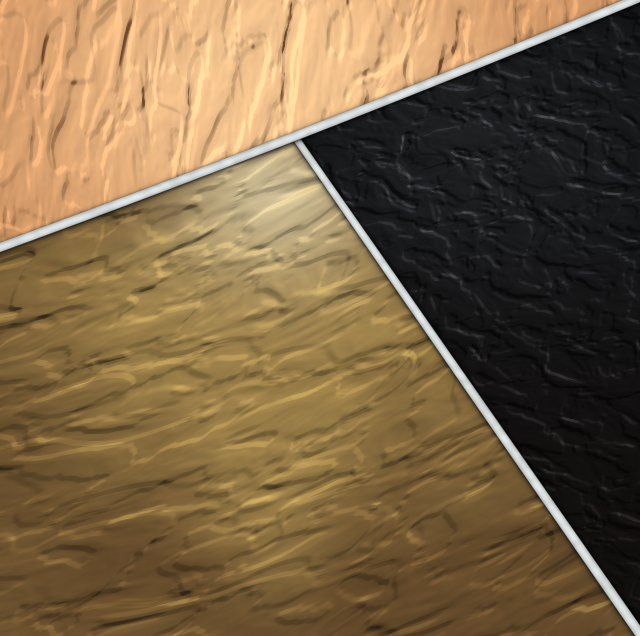
Give the GLSL for this texture, as a WebGL 2 fragment shader.

```glsl
#version 300 es
precision highp float;
uniform vec2 u_resolution;
out vec4 outColor;

// Layout, in canvas units
const vec2 BAR_LEFT = vec2(0.0, 0.611);
const vec2 BAR_RIGHT = vec2(1.0, 1.004);
const float BAR_BOW = 0.006;
const float BAR_HALF = 0.0070;
const vec2 ROD_TOP = vec2(0.462, 0.783);
const vec2 ROD_FOOT = vec2(0.998, 0.006);
const float ROD_HALF_TOP = 0.0056;
const float ROD_HALF_FOOT = 0.0078;

// Relief: frequency along and across the strokes, and their slant
const vec2 COPPER_FREQ = vec2(15.0, 43.0);
const vec2 GOLD_FREQ = vec2(12.0, 40.0);
const vec2 BLACK_FREQ = vec2(34.0, 54.0);
const float COPPER_SLANT = 1.42;
const float GOLD_SLANT = 0.22;
const float BLACK_SLANT = -0.25;
const float RELIEF_STEP = 0.13;

// Colours
const vec3 COPPER_DEEP = vec3(0.79, 0.55, 0.36);
const vec3 COPPER_LIGHT = vec3(0.96, 0.77, 0.56);
const vec3 GOLD_BROWN = vec3(0.39, 0.29, 0.165);
const vec3 GOLD_MID = vec3(0.60, 0.49, 0.28);
const vec3 GOLD_PALE = vec3(0.86, 0.80, 0.64);
const vec3 GOLD_GLINT = vec3(0.88, 0.75, 0.40);
const vec3 BLACK_COOL = vec3(0.085, 0.088, 0.095);
const vec3 BLACK_WARM = vec3(0.085, 0.070, 0.068);
const vec3 BLACK_GLINT = vec3(0.50, 0.51, 0.53);
const vec3 SILVER = vec3(0.85, 0.87, 0.87);

float hash(vec2 cell) {
  uvec2 k = uvec2(ivec2(cell) + 4096);
  uint h = k.x * 1597u ^ k.y * 51749u;
  h = (h ^ (h >> 15)) * 73471u;
  h = (h ^ (h >> 13)) * 92821u;
  return float((h ^ (h >> 16)) & 65535u) / 65535.0;
}

float noise(vec2 p) {
  vec2 i = floor(p), f = fract(p);
  f = f * f * (3.0 - 2.0 * f);
  return mix(mix(hash(i), hash(i + vec2(1, 0)), f.x),
             mix(hash(i + vec2(0, 1)), hash(i + vec2(1, 1)), f.x), f.y);
}

float fbm(vec2 p) {
  float sum = 0.0, amp = 0.53;
  for (int i = 0; i < 4; i++) {
    sum += amp * noise(p);
    p = mat2(1.6, 1.2, -1.2, 1.6) * p + 7.3;
    amp *= 0.46;
  }
  return sum;
}

// Trowelled height: soft waves with torn plateau edges
float relief(vec2 q) {
  vec2 warped = q + 1.1 * vec2(noise(q * 0.6 + 31.0), noise(q * 0.6 + 57.0));
  float h = fbm(warped);
  float flake = noise(warped * 0.75 + 19.0) + 0.3 * (h - 0.5);
  return h + 0.3 * smoothstep(0.47, 0.54, h) + 0.3 * smoothstep(0.60, 0.67, flake);
}

vec2 strokeSpace(vec2 p, float slant, vec2 freq) {
  float c = cos(slant), s = sin(slant);
  return vec2(c * p.x + s * p.y, c * p.y - s * p.x) * freq;
}

// Slope across the strokes, positive where light strikes
float slope(vec2 q) {
  vec2 e = vec2(0.4, 1.0) * RELIEF_STEP;
  return (relief(q + e) - relief(q - e)) / (2.0 * RELIEF_STEP);
}

float glow(vec2 p, vec2 centre, vec2 size) {
  vec2 d = (p - centre) / size;
  return exp(-dot(d, d));
}

vec3 copper(vec2 p) {
  float s = slope(strokeSpace(p, COPPER_SLANT, COPPER_FREQ));
  float light = glow(p, vec2(0.43, 0.87), vec2(0.32, 0.28)) + 0.25 * fbm(p * 7.0);
  vec3 col = mix(COPPER_DEEP, COPPER_LIGHT, clamp(light, 0.0, 1.0));
  col *= 1.0 + 0.09 * clamp(s, -1.5, 1.6);
  return mix(col, col * vec3(0.48, 0.38, 0.32), smoothstep(1.3, 3.6, -s));
}

vec3 gold(vec2 p) {
  float s = slope(strokeSpace(p, GOLD_SLANT + 0.16 * p.x, GOLD_FREQ) + 70.0);
  float patches = fbm(p * vec2(5.0, 9.0) + 3.0) - 0.5;
  float sheen = glow(p, vec2(0.40, 0.45), vec2(0.34, 0.27)) + 0.45 * glow(p, vec2(0.43, 0.22), vec2(0.10, 0.18));
  float mid = clamp(sheen + 0.8 * patches + 0.18 * smoothstep(0.1, 0.6, p.y), 0.0, 1.0);
  vec3 col = mix(GOLD_BROWN, GOLD_MID, mid);
  col = mix(col, GOLD_PALE, 0.85 * glow(p, vec2(0.43, 0.70), vec2(0.17, 0.14)));
  col *= 1.0 + 0.13 * clamp(s, -1.8, 1.5);
  col = mix(col, GOLD_GLINT, smoothstep(1.2, 3.6, s) * (0.35 + 0.4 * mid));
  return mix(col, col * 0.42, smoothstep(1.5, 4.0, -s));
}

vec3 blackPaint(vec2 p) {
  float s = slope(strokeSpace(p, BLACK_SLANT, BLACK_FREQ) + 150.0);
  float haze = glow(p, vec2(0.74, 0.77), vec2(0.30, 0.25));
  vec3 col = mix(BLACK_WARM, BLACK_COOL, smoothstep(0.15, 0.7, p.y)) * (0.8 + 0.55 * haze);
  col *= 1.0 + 0.28 * clamp(s, -2.0, 1.6);
  return mix(col, BLACK_GLINT, smoothstep(0.8, 4.2, s) * (0.28 + 0.32 * haze));
}

// Brushed metal with darker rims
vec3 metal(float across, vec2 p) {
  float brushed = 0.10 * (noise(p * vec2(70.0, 90.0)) - 0.5);
  return SILVER * (1.02 + brushed - 0.24 * across * across);
}

void main() {
  vec2 p = gl_FragCoord.xy / u_resolution;
  float aa = 0.8 / min(u_resolution.x, u_resolution.y);

  // Signed distances: above the bar, right of the rod
  vec2 barDir = normalize(BAR_RIGHT - BAR_LEFT);
  vec2 rodDir = normalize(ROD_FOOT - ROD_TOP);
  vec2 fromBar = p - BAR_LEFT, fromRod = p - ROD_TOP;
  float bar = barDir.x * fromBar.y - barDir.y * fromBar.x + BAR_BOW * 4.0 * p.x * (1.0 - p.x);
  float rod = rodDir.x * fromRod.y - rodDir.y * fromRod.x;
  float rodHalf = mix(ROD_HALF_TOP, ROD_HALF_FOOT, clamp(1.0 - p.y / ROD_TOP.y, 0.0, 1.0));

  // Panels
  vec3 col;
  if (bar > 0.0) col = copper(p);
  else if (rod < 0.0) col = gold(p);
  else col = blackPaint(p);

  // Contact shadows, then metal strips
  float rodGap = abs(rod) - rodHalf;
  float below = -bar - BAR_HALF;
  if (bar < 0.0) {
    col *= 1.0 - 0.75 * exp(-max(rodGap, 0.0) / 0.0035);
    col = mix(col, metal(rod / rodHalf, p), 1.0 - smoothstep(-aa, aa, rodGap));
    col *= 1.0 - 0.80 * exp(-max(below, 0.0) / 0.0040);
  } else {
    col *= 1.0 - 0.35 * exp(-max(bar - BAR_HALF, 0.0) / 0.0025);
  }
  col = mix(col, metal(bar / BAR_HALF, p), 1.0 - smoothstep(-aa, aa, abs(bar) - BAR_HALF));
  outColor = vec4(clamp(col, 0.0, 1.0), 1.0);
}
```
